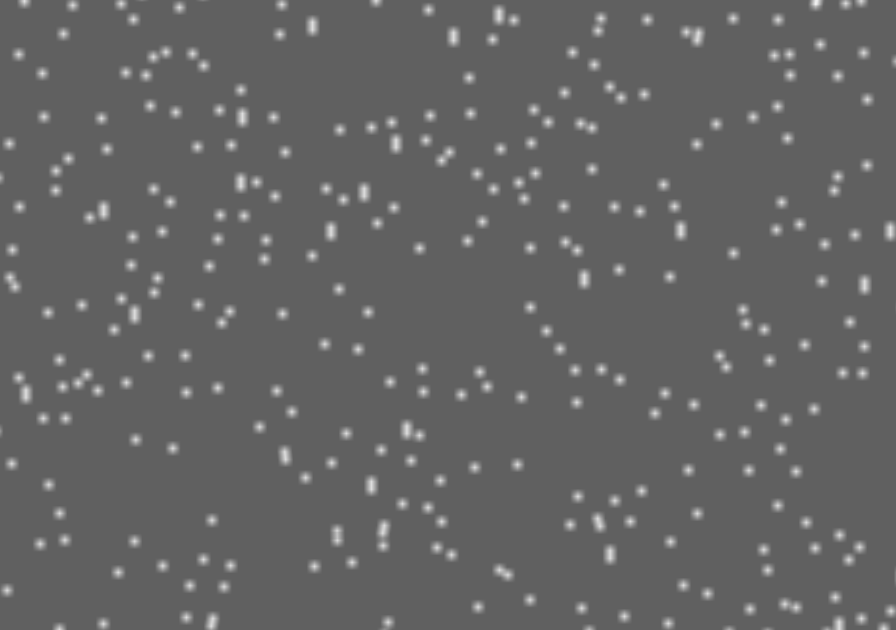
Reproduce this texture procedurally as a WebGL 1 fragment shader.

```glsl
precision highp float;
// Small soft pale specks scattered unevenly over flat grey, a few doubled into upright bars.

uniform vec2 u_resolution;

#define CELL_ROWS 20.0      // scatter cells per canvas height
#define SPECK_REACH 0.248   // half width of a speck, in cells
#define SPECK_CHANCE 0.50   // average chance that a cell holds a speck
#define CLUSTERING 0.11     // strength of crowded and empty areas
#define BAR_CHANCE 0.08     // share of specks doubled upward
#define SLANT_SHARE 0.25    // share of bars that lean sideways
#define GROUND_GREY 0.378
#define SPECK_GAIN 0.49
#define MAX_LIGHT 1.2

float hash(vec2 cell, float seed) {
  return fract(sin(dot(cell, vec2(127.1, 311.7)) + seed * 74.7) * 43758.545);
}

// Tent falloff along both axes: a bright core in a rounded square
float speck(vec2 offset) {
  vec2 tent = max(1.0 - abs(offset) / SPECK_REACH, 0.0);
  return tent.x * tent.y;
}

// Broad waves that make some areas crowded and others sparse
float speckChance(vec2 cell) {
  float waves = sin(cell.x * 0.55 + 1.3 * sin(cell.y * 0.31))
              + sin(cell.y * 0.62 - cell.x * 0.23 + 2.0);
  return SPECK_CHANCE + CLUSTERING * waves;
}

// Light from the speck of one cell, with its upper twin if it has one
float cellLight(vec2 point, vec2 cell) {
  if (hash(cell, 1.0) > speckChance(cell)) return 0.0;
  vec2 center = cell + vec2(hash(cell, 2.0), hash(cell, 3.0));
  float light = speck(point - center);
  if (hash(cell, 4.0) < BAR_CHANCE) {
    float lean = step(hash(cell, 5.0), SLANT_SHARE) * (hash(cell, 6.0) - 0.5);
    light += speck(point - center - SPECK_REACH * vec2(lean, 1.0));
  }
  return light;
}

void main() {
  vec2 point = gl_FragCoord.xy / u_resolution.y * CELL_ROWS;
  vec2 home = floor(point);

  // Gather specks from the surrounding cells
  float light = 0.0;
  for (int y = -1; y <= 1; y++) {
    for (int x = -1; x <= 1; x++) {
      light += cellLight(point, home + vec2(float(x), float(y)));
    }
  }

  float grey = GROUND_GREY + SPECK_GAIN * min(light, MAX_LIGHT);
  gl_FragColor = vec4(vec3(grey), 1.0);
}
```
